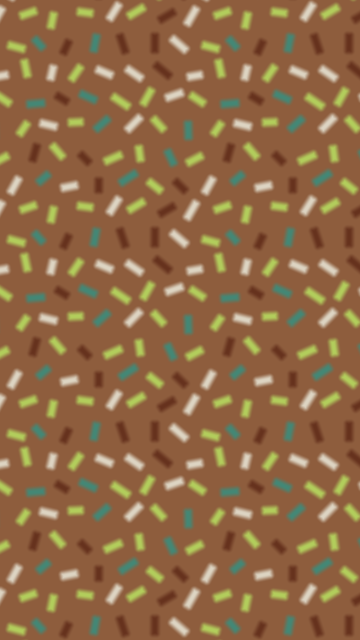
Give the GLSL for this pattern, as a Shadertoy shader.

```glsl
#define CELLS_ACROSS 12.98
#define TILE 7.0
#define JITTER 0.34
#define HALF_WIDTH 0.137
#define HALF_LENGTH_MIN 0.26
#define HALF_LENGTH_MAX 0.38
#define CORNER 0.08
#define BLUR 0.12

const vec3 BASE = vec3(0.555, 0.365, 0.240);
const vec3 LIME = vec3(0.700, 0.805, 0.360);
const vec3 CREAM = vec3(0.865, 0.830, 0.760);
const vec3 TEAL = vec3(0.265, 0.530, 0.460);
const vec3 COCOA = vec3(0.400, 0.195, 0.115);

vec4 hash42(vec2 p) {
    vec4 q = fract(p.xyxy * vec4(0.1031, 0.1030, 0.0973, 0.1099));
    q += dot(q, q.wzxy + 33.33);
    return fract((q.xxyz + q.yzzw) * q.zywx);
}

float roundedBox(vec2 p, vec2 halfSize, float radius) {
    vec2 q = abs(p) - halfSize + radius;
    return length(max(q, 0.0)) + min(max(q.x, q.y), 0.0) - radius;
}

// Polynomial permutation of the tile's cells keeps the colour shares even
vec3 sprinkleColor(vec2 cell) {
    float count = TILE * TILE;
    float index = cell.x + TILE * cell.y;
    float rank = mod(index * (17.0 + 14.0 * index), count) / count;
    if (rank < 0.36) return LIME;
    if (rank < 0.60) return CREAM;
    if (rank < 0.79) return TEAL;
    return COCOA;
}

void mainImage(out vec4 fragColor, in vec2 fragCoord) {
    vec2 p = fragCoord / iResolution.x * CELLS_ACROSS;
    vec3 color = BASE;

    // One sprinkle per jittered cell, rows staggered within the repeating tile
    for (int j = -1; j <= 1; j++) {
        float row = floor(p.y) + float(j);
        float shift = fract((mod(row, TILE) * 3.0 + 0.5) / TILE);
        for (int i = -1; i <= 1; i++) {
            vec2 cell = vec2(floor(p.x + shift) + float(i), row);
            vec2 id = mod(cell, TILE);
            vec4 rnd = hash42(id + 11.0);

            vec2 center = cell + 0.5 - vec2(shift, 0.0) + (rnd.xy - 0.5) * JITTER;
            float angle = rnd.z * 3.14159;
            float c = cos(angle), s = sin(angle);
            vec2 local = mat2(c, -s, s, c) * (p - center);

            float halfLength = mix(HALF_LENGTH_MIN, HALF_LENGTH_MAX, rnd.w);
            float d = roundedBox(local, vec2(halfLength, HALF_WIDTH), CORNER);
            color = mix(color, sprinkleColor(id), 1.0 - smoothstep(-BLUR, BLUR, d));
        }
    }
    fragColor = vec4(color, 1.0);
}
```
